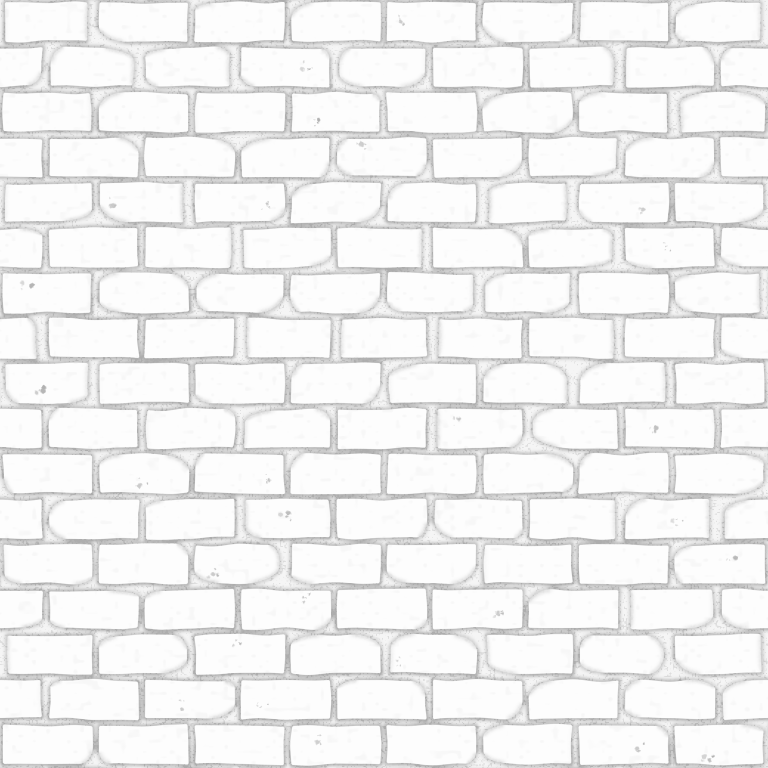
A Shadertoy shader for this texture map:

```glsl
// Whitewashed running-bond brick wall with chipped corners, grey joints and small pits.
#define COLUMNS 8.0
#define ROWS 17.0
#define BRICK_HALF vec2(0.463, 0.201)
#define CHIP_CHANCE 0.34
#define PIT_CHANCE 0.2
#define WOBBLE 0.032
#define JOINT_FADE 0.032
#define JOINT_DARK 0.235
#define CHIP_DARK 0.11
#define BRICK_TONE 0.992
#define MORTAR_TONE 0.962

// Hash without sine: three values in 0..1.
vec3 hash3(vec3 p) {
    p = fract(p * vec3(0.1031, 0.1030, 0.0973));
    p += dot(p, p.yxz + 33.33);
    return fract((p.xxy + p.yxx) * p.zyx);
}

// Smooth value noise, two channels.
vec2 noise2(vec2 p, float seed) {
    vec2 i = floor(p), f = fract(p);
    f = f * f * (3.0 - 2.0 * f);
    vec2 a = hash3(vec3(i, seed)).xy;
    vec2 b = hash3(vec3(i + vec2(1, 0), seed)).xy;
    vec2 c = hash3(vec3(i + vec2(0, 1), seed)).xy;
    vec2 d = hash3(vec3(i + vec2(1, 1), seed)).xy;
    return mix(mix(a, b, f.x), mix(c, d, f.x), f.y);
}

// Signed distance to one worn brick (x) and how chipped its nearest edge is (y).
vec2 wornBrick(vec2 q, vec2 id) {
    vec3 tilt = hash3(vec3(id, 21.0)) - 0.5;
    q += (noise2(q * vec2(3.5, 4.0) + id * 7.0 + 40.0, 5.0) - 0.5) * WOBBLE;
    q.y += q.x * tilt.x * 0.025;

    float right = step(0.0, q.x), low = step(0.0, q.y);
    vec3 corner = hash3(vec3(id, 1.0 + right + 2.0 * low));
    float chipped = step(1.0 - CHIP_CHANCE, corner.z);
    float sideWear = smoothstep(0.72, 1.0, hash3(vec3(id, 9.0 + right)).x);

    // Each corner is an ellipse: tiny when intact, long when chipped.
    vec2 radius = mix(vec2(0.02), vec2(0.1, 0.08) + corner.xy * vec2(0.26, 0.12), chipped);
    vec2 a = abs(q) - BRICK_HALF + vec2(0.06 * sideWear, 0.0);
    vec2 k = a / radius + 1.0;
    float l = length(k);
    float dist = max(a.x, a.y);
    if (min(k.x, k.y) > 0.0) dist = (l - 1.0) * l / (length(k / radius) + 1e-4);

    float chip = chipped * smoothstep(0.0, 0.35, min(k.x, k.y));
    chip = max(chip, sideWear * smoothstep(-0.04, 0.04, a.x - a.y));
    return vec2(dist, chip);
}

// Small clustered pits on a few bricks.
float pits(vec2 q, vec2 id, float px) {
    vec3 pick = hash3(vec3(id, 31.0));
    if (pick.z > PIT_CHANCE) return 0.0;
    vec2 centre = (pick.xy - 0.5) * vec2(0.7, 0.26);
    float ink = 0.0;
    for (int i = 0; i < 4; i++) {
        vec3 h = hash3(vec3(id, 40.0 + float(i)));
        vec2 offset = q - centre - (h.xy - 0.5) * vec2(0.13, 0.1);
        float size = mix(0.005, 0.027, h.z * h.z);
        float d = length(offset + (noise2(q * 45.0 + 60.0, 8.0) - 0.5) * 0.018) - size;
        ink = max(ink, (1.0 - smoothstep(-px, px, d)) * mix(0.12, 0.3, h.x));
    }
    return ink;
}

void mainImage(out vec4 fragColor, in vec2 fragCoord) {
    // One unit is one brick pitch; rows count downward from the top.
    float px = COLUMNS / iResolution.y;
    vec2 p = vec2(fragCoord.x, iResolution.y - fragCoord.y) * px;
    float rowHeight = COLUMNS / ROWS;
    float row = floor(p.y / rowHeight);

    // Gather the shading of all nearby bricks.
    float nearest = 1.0, joint = 0.0, chipLine = 0.0, pitInk = 0.0;
    for (int j = -1; j <= 1; j++) {
        float r = row + float(j);
        float shift = 0.48 * mod(r, 2.0);
        float column = floor(p.x - shift);
        for (int i = -1; i <= 1; i++) {
            float c = column + float(i);
            vec2 id = vec2(mod(c, COLUMNS), r + 3.0);
            vec2 q = p - vec2(c + shift + 0.497, (r + 0.485) * rowHeight);
            vec2 brick = wornBrick(q, id);
            float outside = max(brick.x, 0.0) / JOINT_FADE;
            float facing = q.y > 0.0 ? 1.08 : 0.92;
            nearest = min(nearest, brick.x);
            joint += exp(-outside * outside) * (1.0 - 0.85 * brick.y) * facing;
            float softEdge = brick.x / 0.03;
            chipLine = max(chipLine, brick.y * exp(-softEdge * softEdge));
            if (i == 0 && j == 0) pitInk = pits(q, id, px);
        }
    }

    // Grainy mortar, darkest where it meets an intact brick.
    float edge = max(0.007, 0.7 * px);
    float mortarMask = smoothstep(-edge, edge, nearest);
    float grain = noise2(p * 65.0, 3.0).x;
    float patchy = noise2(p * 5.0, 4.0).x;
    float mortar = MORTAR_TONE - 0.09 * smoothstep(0.62, 0.95, grain);
    mortar -= min(joint, 1.15) * JOINT_DARK * mix(0.75, 1.15, patchy) * mix(0.9, 1.1, grain);

    // Nearly white face with faint smudges.
    float smudge = smoothstep(0.72, 0.95, noise2(p * vec2(14.0, 18.0), 6.0).x);
    float face = BRICK_TONE - 0.022 * smudge - pitInk;

    float tone = mix(face, mortar, mortarMask);
    tone -= chipLine * CHIP_DARK * mix(0.7, 1.1, grain);
    fragColor = vec4(vec3(clamp(tone, 0.68, 1.0)), 1.0);
}
```
